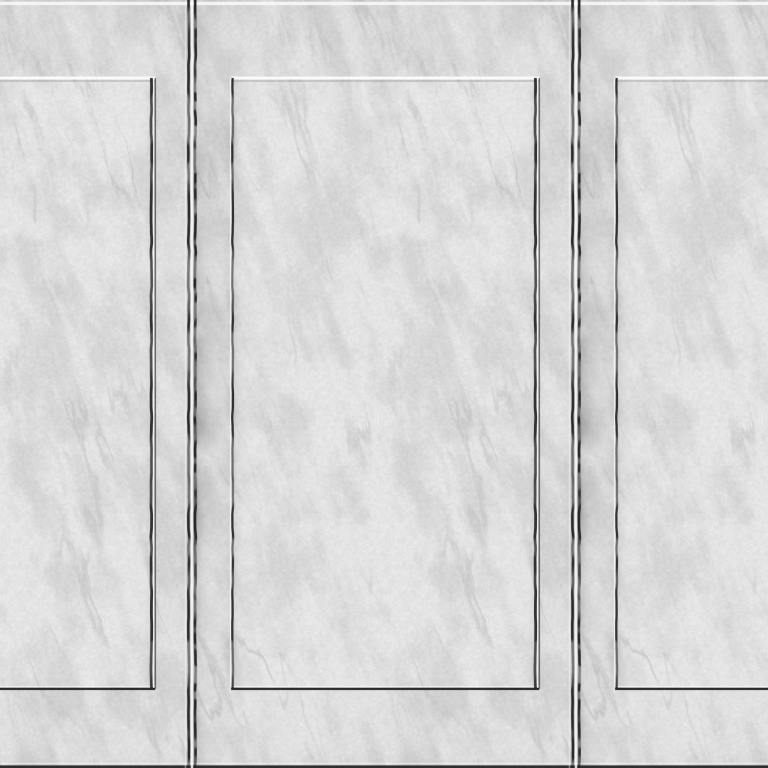
Reproduce this texture procedurally as a Shadertoy shader.

```glsl
const float COLUMNS = 2.0;
const float PITCH = 1.0 / COLUMNS;
const vec2 INSET_MIN = vec2(0.0530, 0.1030);   // inner frame, measured from the seam
const vec2 INSET_MAX = vec2(0.4480, 0.8985);
const float SEAM_GAP = 0.0043;                 // seam centre to each dark groove
const float HAIRLINE = 0.0009;                 // half widths
const float GROOVE = 0.0017;
const float SLANT = 0.30;
const float GRAIN = 0.055;
const vec3 PALE = vec3(0.895);
const vec3 GREY = vec3(0.835);
const vec3 VEIN = vec3(0.75);
const vec3 GRIME = vec3(0.48);
const vec3 DARK = vec3(0.13);
const vec3 LIGHT = vec3(0.98);

float hash(vec2 p) {
    vec3 q = fract(vec3(p.xyx) * 0.1031);
    q += dot(q, q.yzx + 33.33);
    return fract((q.x + q.y) * q.z);
}

float noise(vec2 p) {
    vec2 i = floor(p), f = fract(p);
    f = f * f * (3.0 - 2.0 * f);
    return mix(mix(hash(i), hash(i + vec2(1, 0)), f.x),
               mix(hash(i + vec2(0, 1)), hash(i + vec2(1, 1)), f.x), f.y);
}

float fbm(vec2 p) {
    float sum = 0.0, gain = 0.5;
    for (int i = 0; i < 5; i++) {
        sum += gain * noise(p);
        p = p * 2.03 + 17.7;
        gain *= 0.5;
    }
    return sum / 0.96875;
}

float stroke(float d, float halfWidth) {
    float aa = 0.75 / iResolution.y;
    return 1.0 - smoothstep(halfWidth - aa, halfWidth + aa, abs(d));
}

float span(float x, float a, float b) {
    float aa = 0.75 / iResolution.y;
    return smoothstep(a - aa, a + aa, x) * (1.0 - smoothstep(b - aa, b + aa, x));
}

// Mottled plaster with slanted veins and fine grain
vec3 plaster(vec2 p) {
    vec2 q = vec2(p.x + SLANT * p.y, p.y);
    q.x += 0.025 * (fbm(p * 9.0) - 0.5);
    float mottle = 0.55 * fbm(q * vec2(45.0, 11.0)) + 0.45 * fbm(p * 24.0 + 5.0);
    vec3 color = mix(GREY, PALE, smoothstep(0.30, 0.62, mottle));
    float ridge = 1.0 - abs(2.0 * fbm(q * vec2(28.0, 5.0) + 40.0) - 1.0);
    float patches = smoothstep(0.40, 0.70, fbm(p * vec2(14.0, 9.0) + 70.0));
    color = mix(color, VEIN, 0.55 * smoothstep(0.90, 1.0, ridge) * patches);
    float grain = 0.6 * noise(p * 400.0) + 0.4 * noise(p * 210.0 + 9.0);
    return color + GRAIN * (grain - 0.5);
}

void mainImage(out vec4 fragColor, in vec2 fragCoord) {
    vec2 uv = fragCoord / iResolution.xy;
    vec2 p = vec2(mod(uv.x - 0.5 * PITCH, PITCH), uv.y);
    float seam = p.x - PITCH * step(0.5 * PITCH, p.x);
    vec3 color = plaster(p);

    // Grime beside the seams, frame and outer edges
    float stain = fbm(p * vec2(40.0, 25.0) + 11.0);
    float middle = exp(-pow((p.y - 0.48) / 0.27, 2.0));
    float side = step(0.0, seam) * exp(-abs(seam) / 0.018) * (0.25 + 0.75 * middle);
    float edge = exp(-abs(seam) / 0.005) + 0.35 * exp(-min(p.y, 1.0 - p.y) / 0.008);
    float inY = span(p.y, INSET_MIN.y, INSET_MAX.y);
    float inX = span(p.x, INSET_MIN.x - 0.002, INSET_MAX.x + 0.004);
    vec2 fromMin = p - INSET_MIN, fromMax = INSET_MAX - p;
    float inner = exp(-abs(fromMin.x) / 0.006) + exp(-abs(fromMax.x) / 0.004);
    float margin = 1.0 - inX * inY;
    float grime = stain * (0.9 * side + 0.55 * edge + 0.4 * inner * inY + 0.08 * margin);
    color = mix(color, GRIME, clamp(grime, 0.0, 0.8));

    // Uneven wear along the vertical grooves
    float wobble = 0.0012 * (noise(vec2(p.y * 70.0, 3.0)) - 0.5);
    float wear = 0.55 + 0.45 * smoothstep(0.25, 0.65, noise(vec2(p.y * 45.0, 8.0)));
    float chips = smoothstep(0.25, 0.75, noise(vec2(p.y * 95.0, 21.0)));

    // Inner frame: highlights, then grooves
    float topLight = stroke(fromMax.y, 0.0018) * inX;
    float bottomLight = stroke(fromMin.y - 0.003, HAIRLINE) * inX;
    float sideLight = stroke(fromMin.x + 0.0028, HAIRLINE)
                    + stroke(fromMax.x + 0.0020, HAIRLINE);
    color = mix(color, GRIME, 0.4 * stroke(fromMax.y - 0.004, HAIRLINE) * inX);
    color = mix(color, LIGHT, clamp(topLight + 0.6 * bottomLight + 0.75 * sideLight * inY, 0.0, 1.0));
    float sideDark = stroke(fromMin.x + wobble, 0.0014) * wear
                   + stroke(fromMax.x - 0.0010 + wobble, GROOVE) * (0.4 + 0.6 * wear)
                   + 0.65 * stroke(fromMax.x + 0.0042, HAIRLINE);
    color = mix(color, DARK, clamp(sideDark * inY, 0.0, 0.9));
    color = mix(color, DARK, 0.95 * stroke(fromMin.y, 0.0015) * inX);

    // Outer edges: lit top and dark foot
    color = mix(color, LIGHT, 0.85 * stroke(p.y - 0.9955, 0.0022));
    color = mix(color, LIGHT, 0.5 * stroke(p.y - 0.0060, HAIRLINE));
    color = mix(color, DARK, 0.92 * stroke(p.y, 0.0034));

    // Double seam around a bright ridge
    float leftGroove = stroke(seam + SEAM_GAP + wobble, GROOVE) * wear;
    float rightGroove = stroke(seam - SEAM_GAP + wobble, GROOVE) * (0.45 + 0.55 * chips);
    color = mix(color, LIGHT, 0.85 * stroke(seam, 0.0016));
    color = mix(color, LIGHT, 0.45 * stroke(seam + 0.0085, HAIRLINE));
    color = mix(color, DARK, 0.95 * max(leftGroove, rightGroove));
    fragColor = vec4(clamp(color, 0.0, 1.0), 1.0);
}
```
